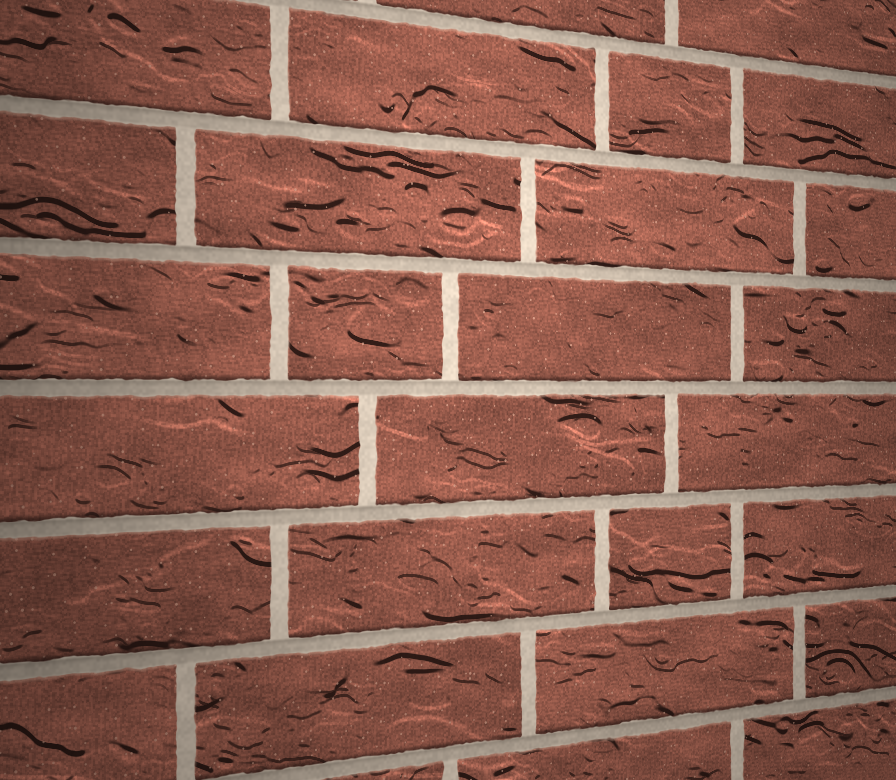
Write a Shadertoy shader that draws this texture.

```glsl
// Wall of creased red bricks with pale mortar, seen at an angle so courses narrow to the right.
// The canvas is unprojected to wall space, split into courses of long and half bricks, then
// each brick gets embossed folds, sandy grain and a rim, under a soft pool of light.
const vec3 BRICK = vec3(0.585, 0.350, 0.290);
const vec3 MORTAR = vec3(0.84, 0.78, 0.71);
const vec3 CREASE = vec3(0.15, 0.085, 0.07);
const vec3 SAND = vec3(0.86, 0.66, 0.57);
const float TAPER = 0.287;            // shrink of the courses from left to right
const float HORIZON = 0.503;          // height of the level joint
const float COURSE = 0.1826;          // course height at the left edge
const float HALF_BRICK = 0.2448;      // half brick length at the left edge
const float STRETCH = 1.54;           // half brick length in course heights
const vec2 JOINT = vec2(0.075, 0.06); // half widths of the joints

float hash(vec2 p) {
    return fract(sin(dot(p, vec2(127.1, 311.7))) * 43758.5);
}

float noise(vec2 p) {
    vec2 i = floor(p), f = fract(p);
    f = f * f * (3.0 - 2.0 * f);
    return mix(mix(hash(i), hash(i + vec2(1, 0)), f.x),
               mix(hash(i + vec2(0, 1)), hash(i + vec2(1, 1)), f.x), f.y);
}

float fbm(vec2 p) {
    return 0.55 * noise(p) + 0.3 * noise(p * 2.1 + 7.3) + 0.15 * noise(p * 4.3 + 3.1);
}

float boxDistance(vec2 p, vec2 halfSize) {
    vec2 d = abs(p) - halfSize;
    return length(max(d, 0.0)) + min(max(d.x, d.y), 0.0);
}

float coverage(float d, float blur) {
    return 1.0 - smoothstep(-blur, blur, d);
}

// Terraced height of the clay folds, drawn out along the brick
float foldHeight(vec2 p, float levels) {
    p.y += 0.16 * p.x + 0.12 * noise(p * 3.0);
    float h = fbm(p * vec2(1.1, 2.6)) * levels;
    return floor(h) + smoothstep(0.38, 0.62, fract(h));
}

// Rise of the folds upwards: positive below an overhang, negative on a lit ledge
float foldSlope(vec2 p, float levels, float reach) {
    return foldHeight(p + vec2(0.0, reach), levels) - foldHeight(p, levels);
}

// Round sand grains, one candidate per cell
float specks(vec2 p, float share) {
    vec2 cell = floor(p);
    vec2 center = 0.35 + 0.3 * vec2(hash(cell + 3.7), hash(cell + 9.2));
    float size = 0.15 + 0.15 * hash(cell + 5.1);
    return step(1.0 - share, hash(cell)) * coverage(length(fract(p) - center) - size, 0.12);
}

// Start of the half brick in a course; far starts leave only long bricks
float halfBrickStart(float course) {
    float k = mod(course, 4.0);
    return k < 0.5 ? 0.5 : k < 1.5 ? 20.0 : k < 2.5 ? 2.5 : 21.0;
}

// Left end, length and index of the brick at x, in half bricks
vec3 findBrick(float x, float start) {
    float q = x - start;
    if (q >= 0.0 && q < 1.0) return vec3(start, 1.0, 0.5);
    float shift = step(0.0, q);
    float index = floor((q - shift) * 0.5);
    return vec3(start + shift + 2.0 * index, 2.0, index);
}

vec3 brickColor(vec2 q, float tone) {
    float deepMask = smoothstep(0.36, 0.66, noise(q * vec2(1.5, 3.2) + 11.0));
    float fineMask = smoothstep(0.35, 0.75, noise(q * vec2(2.5, 4.0) + 31.0));
    float deep = foldSlope(q, 5.0, 0.035) * deepMask;
    float fine = foldSlope(q * 1.7 + 17.0, 5.0, 0.04) * fineMask;
    float grain = noise(q * 45.0) + hash(floor(q * 60.0)) - 1.0;
    float relief = fbm(q * vec2(2.0, 5.0)) - 0.5;
    vec3 color = BRICK * tone * (1.0 + 0.20 * grain + 0.35 * relief);
    color *= 1.0 + 0.35 * clamp(-deep, 0.0, 1.0) + 0.2 * clamp(-fine, 0.0, 1.0);
    float shade = max(1.1 * smoothstep(0.05, 0.7, deep), 0.7 * smoothstep(0.1, 0.8, fine));
    color = mix(color, CREASE, min(shade, 0.92));
    return mix(color, SAND, 0.65 * specks(q * 26.0, 0.07));
}

vec3 mortarColor(vec2 p, float shadow) {
    float grain = 0.09 * (noise(p * 40.0) - 0.5) + 0.08 * (fbm(p * 6.0) - 0.5);
    return MORTAR * (1.0 + grain) * mix(vec3(1.0), vec3(0.70, 0.69, 0.68), shadow);
}

void mainImage(out vec4 fragColor, in vec2 fragCoord) {
    // Canvas to wall: x in half bricks, y in courses
    vec2 uv = fragCoord / iResolution.xy;
    float scale = 1.0 - TAPER * uv.x;
    vec2 wall = vec2(uv.x / (scale * HALF_BRICK) - 0.9, (uv.y - HORIZON) / (COURSE * scale));
    float pixel = 1.0 / (iResolution.y * COURSE * scale);
    // Brick under this point, in course heights from its center
    float course = floor(wall.y);
    vec3 brick = findBrick(wall.x, halfBrickStart(course));
    vec2 p = vec2((wall.x - brick.x - 0.5 * brick.y) * STRETCH, wall.y - course - 0.5);
    vec2 halfSize = vec2(0.5 * brick.y * STRETCH, 0.5) - JOINT;
    vec2 surface = wall * vec2(STRETCH, 1.0);
    vec2 seed = vec2(hash(vec2(course, brick.z)), hash(vec2(brick.z, course + 40.0)));
    // Worn outline, lit upper left rim and dark lower edge
    float wobble = 0.022 * (noise(surface * 9.0) - 0.5) + 0.012 * (noise(surface * 28.0) - 0.5);
    float inside = coverage(boxDistance(p, halfSize - 0.015) - 0.015 + wobble, pixel);
    float rim = 1.0 - coverage(boxDistance(p + vec2(-0.008, 0.018), halfSize) + wobble, 0.012);
    float rise = p.y + halfSize.y;
    vec3 clay = brickColor(p + seed * 60.0, 0.94 + 0.12 * seed.x);
    clay = mix(clay, SAND, 0.5 * rim * step(0.05, rise));
    clay = mix(clay, CREASE, 0.6 * (1.0 - smoothstep(0.0, 0.05, rise)));
    // Greyer bed joints, shadowed just below each brick
    float bed = smoothstep(halfSize.y - 0.01, halfSize.y + 0.02, abs(p.y));
    float dropped = bed * step(p.y, 0.0) * smoothstep(-JOINT.y, 0.0, rise);
    vec3 mortar = mortarColor(surface, 0.35 * bed + 0.45 * dropped);
    // Pool of light fading towards the left and bottom
    vec2 away = (uv - vec2(0.55, 0.65)) * vec2(2.0, 1.2);
    fragColor = vec4(mix(mortar, clay, inside) * mix(0.50, 1.12, exp(-dot(away, away))), 1.0);
}
```
